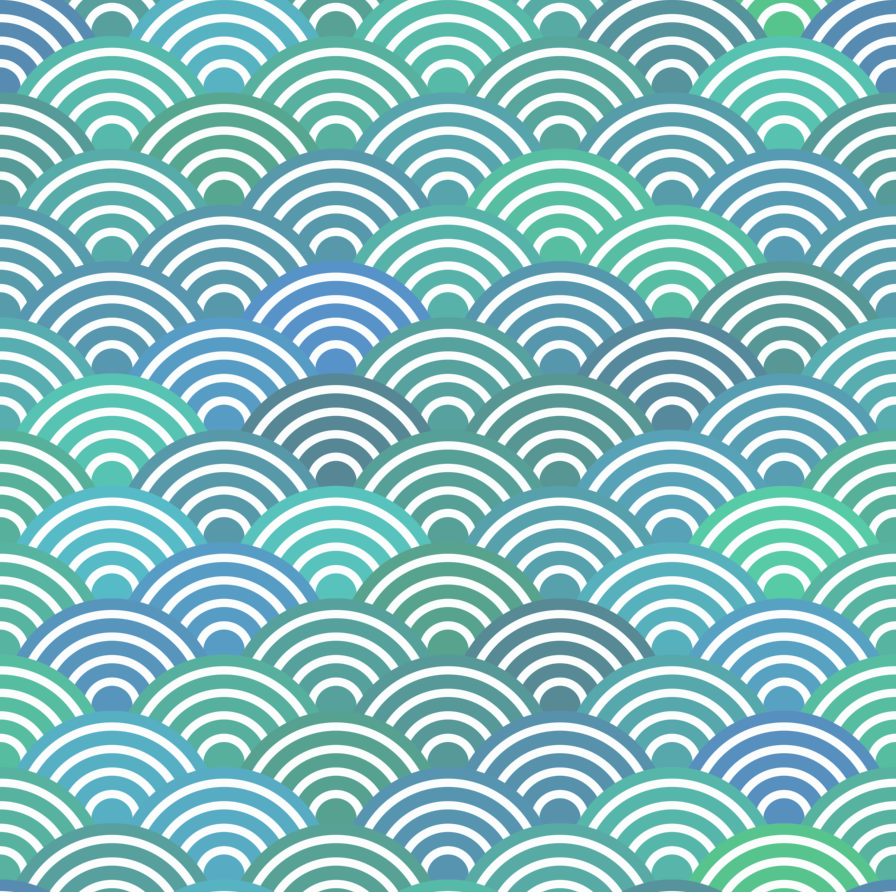
Give the GLSL for this pattern, as a Shadertoy shader.

```glsl
// Seigaiha waves: staggered rows of ringed discs, each row overlapping the one above.
// For every pixel the few rows that can reach it are painted back to front;
// a hash of the wrapped cell index gives each disc its own sea tint.

const float COLUMNS   = 4.0;     // discs across the canvas; one column is one unit
const float ROWS      = 16.0;    // rows before the tints repeat
const float ROW_STEP  = 0.251;   // vertical distance between rows
const float TOP_APEX  = 0.161;   // depth of the first apex below the top edge
const float RADIUS    = 0.483;
const float RING_IN   = 0.111;   // mid radius of the innermost ring
const float RING_STEP = 0.1005;
const float RING_LAST = 3.0;     // index of the outermost ring
const float RING_HALF = 0.0185;  // half the ring width
const vec3  RING_COLOR  = vec3(0.985, 0.992, 0.992);
const vec3  BASE_TINT   = vec3(0.342, 0.645, 0.668);
const vec2  TINT_SPREAD = vec2(0.16, 0.16);  // green and blue variation
const uint  SEED = 11u;

// Four random values in 0..1 per cell (PCG integer hash)
vec4 hashCell(vec2 cell) {
    uvec4 v = uvec4(uvec2(cell), SEED, 7u) * 1664525u + 1013904223u;
    for (int i = 0; i < 2; i++) {
        v.x += v.y * v.w;
        v.y += v.z * v.x;
        v.z += v.x * v.y;
        v.w += v.y * v.z;
        v ^= v >> 16u;
    }
    return vec4(v >> 8u) / 16777216.0;
}

// Bell-shaped shifts of green and blue give teal, jade, cyan and slate
vec3 seaTint(vec2 cell) {
    vec4 h = hashCell(cell);
    vec2 shift = (h.xy + h.zw - 1.0) * TINT_SPREAD;
    return BASE_TINT + vec3(0.0, shift);
}

// Signed distance to the nearest of the concentric rings
float ringDistance(float r) {
    float index = clamp(floor((r - RING_IN) / RING_STEP + 0.5), 0.0, RING_LAST);
    return abs(r - RING_IN - index * RING_STEP) - RING_HALF;
}

float coverage(float dist, float blur) {
    return 1.0 - smoothstep(-blur, blur, dist);
}

void mainImage(out vec4 fragColor, in vec2 fragCoord) {
    // Column units, with y measured downwards from the top edge
    float unit = COLUMNS / iResolution.x;
    vec2 p = vec2(fragCoord.x, iResolution.y - fragCoord.y) * unit;
    float blur = 0.85 * unit;

    float nearestRow = floor((p.y - TOP_APEX) / ROW_STEP);
    vec3 color = BASE_TINT;

    // Back to front; the row ahead is included for its smoothed apex
    for (int i = -3; i <= 1; i++) {
        float row = nearestRow + float(i);
        float stagger = 0.5 * (1.0 - mod(row, 2.0));
        float column = floor(p.x - stagger + 0.5);
        vec2 center = vec2(column + stagger, TOP_APEX + row * ROW_STEP + RADIUS);
        float r = length(p - center);

        vec3 tint = seaTint(mod(vec2(column, row), vec2(COLUMNS, ROWS)));
        vec3 disc = mix(tint, RING_COLOR, coverage(ringDistance(r), blur));
        color = mix(color, disc, coverage(r - RADIUS, blur));
    }

    fragColor = vec4(color, 1.0);
}
```
